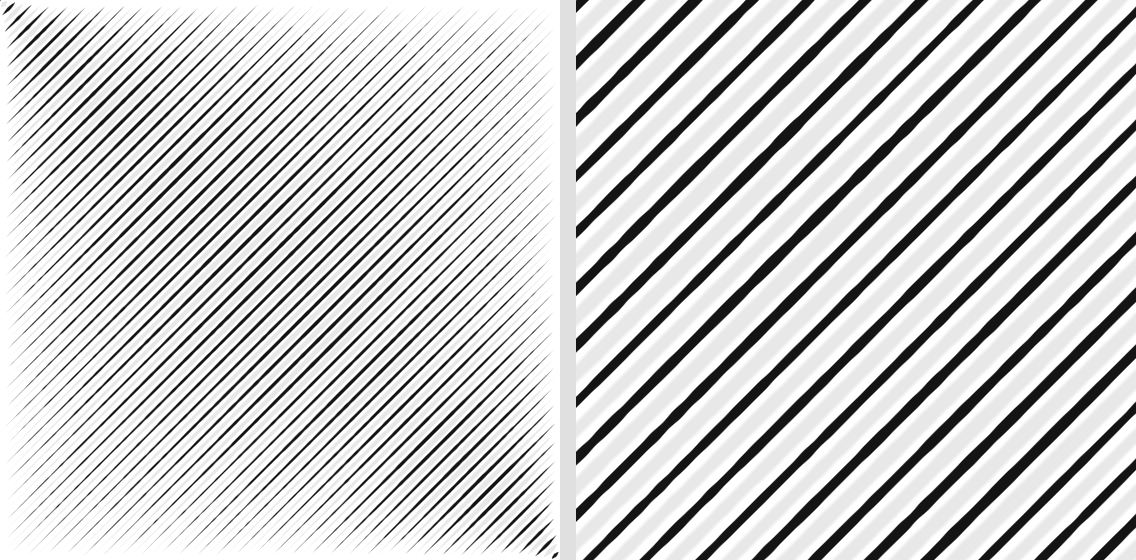
Left: the whole. Right: its middle third, enlarged.
Write a WebGL 2 fragment shader that draws this pattern.

```glsl
#version 300 es
precision highp float;

uniform vec2 u_resolution;
out vec4 fragColor;

const vec3 PAPER = vec3(1.0);
const vec3 INK = vec3(0.08);
const vec3 ECHO = vec3(0.91);

const float PERIOD = 0.03365;        // spacing measured along an edge
const float FIRST_LINE = 0.0313;     // offset of the first line from the top left
const float INK_HALF_WIDTH = 0.0029;
const float ECHO_HALF_WIDTH = 0.0042;
const float ECHO_SOFTNESS = 0.0022;
const float TIP_MARGIN = 0.022;
const float TAPER_POWER = 1.55;
const float WIDTH_VARIATION = 0.14;
const float EDGE_ROUGHNESS = 0.0003;
const float ROUGHNESS_SCALE = 75.0;

float hash(vec2 p) {
    vec3 q = fract(vec3(p.xyx) * 0.1031);
    q += dot(q, q.yzx + 33.33);
    return fract((q.x + q.y) * q.z);
}

// Smooth noise along a line, separate for each row
float rowNoise(float x, float row) {
    float cell = floor(x);
    float t = smoothstep(0.0, 1.0, x - cell);
    return mix(hash(vec2(cell, row)), hash(vec2(cell + 1.0, row)), t);
}

// Box-filtered coverage of a band
float bandCoverage(float dist, float halfWidth, float blur) {
    float h = 0.5 * blur;
    float upper = clamp(dist + h, -halfWidth, halfWidth);
    float lower = clamp(dist - h, -halfWidth, halfWidth);
    return (upper - lower) / blur;
}

// Diagonal strokes, thickest in the middle and pointed at both ends
float strokes(float across, float along, float first, float halfWidth, float blur) {
    float row = floor((across - first) / PERIOD + 0.5);
    float center = first + row * PERIOD;
    float dist = (across - center) * inversesqrt(2.0);

    // Reach of this diagonal inside the canvas
    float span = max(min(center, 2.0 - center), 0.0);
    float margin = TIP_MARGIN * (0.7 + 0.6 * hash(vec2(row, 7.0)));
    float reach = max(span - min(margin, 0.25 * span), 0.0001);
    float taper = max(1.0 - pow(abs(along) / reach, TAPER_POWER), 0.0);

    // Uneven weight and edges
    float weight = 1.0 + WIDTH_VARIATION * (2.0 * hash(vec2(row, 19.0)) - 1.0);
    float rough = EDGE_ROUGHNESS * (2.0 * rowNoise((along + 2.0) * ROUGHNESS_SCALE, row) - 1.0);
    float tapered = max(halfWidth * weight * taper + rough * min(4.0 * taper, 1.0), 0.0);
    return bandCoverage(dist, tapered, blur);
}

void main() {
    vec2 uv = gl_FragCoord.xy / u_resolution;
    float pixel = 1.0 / min(u_resolution.x, u_resolution.y);
    float across = uv.x + 1.0 - uv.y;
    float along = uv.x + uv.y - 1.0;

    // Pale echoes lie midway between the ink strokes
    float echo = strokes(across, along, FIRST_LINE + 0.5 * PERIOD,
                         ECHO_HALF_WIDTH, max(ECHO_SOFTNESS, pixel));
    float ink = strokes(across, along, FIRST_LINE, INK_HALF_WIDTH, 1.2 * pixel);

    vec3 color = mix(PAPER, ECHO, echo);
    color = mix(color, INK, ink);
    fragColor = vec4(color, 1.0);
}
```
